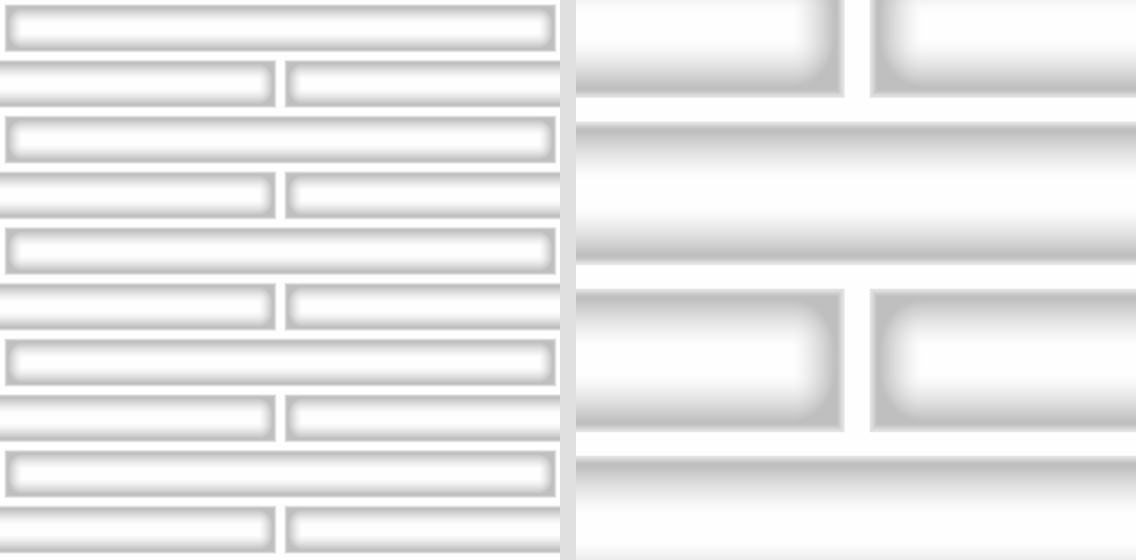
Left, the full canvas; right, a detail of the centre.
This pattern is drawn by a Shadertoy shader. Its source:

```glsl
// Long white bricks in running bond, with soft grey bevels and white joints.

// Grey level of a brick, given the inward distances from its side and end edges.
float bevelShade(vec2 inset) {
    // Inner shading fades to white, rounded where the sides meet
    float depth = 0.035 - length(max(0.035 - inset * vec2(1.1, 1.0), 0.0));
    float fade = clamp((depth - 0.0065) / 0.0286, 0.0, 1.0);
    float shade = mix(0.75, 0.997, 1.0 - pow(1.0 - fade, 1.4));

    // Thin lighter rim along the outer edge
    float edge = min(inset.x, inset.y);
    return mix(0.89, shade, smoothstep(0.0, 0.0052, edge));
}

void mainImage(out vec4 fragColor, in vec2 fragCoord) {
    vec2 uv = fragCoord / iResolution.xy;

    // Ten rows counted from the top, every second one shifted by half a brick
    float rowPos = (1.0 - uv.y) / 0.0995 - 0.006;
    float shift = 0.5 * mod(floor(rowPos), 2.0);
    vec2 local = vec2(fract(uv.x - 0.0007 + shift) - 0.5,
                      (fract(rowPos) - 0.5) * 0.0995);

    // Inward distance from each pair of edges
    vec2 inset = vec2(0.4925, 0.0427) - abs(local);

    // Blend the brick over the white joint with a smooth border
    vec2 pixel = 1.0 / iResolution.xy;
    vec2 cover = smoothstep(-pixel, pixel, inset);
    float grey = mix(0.997, bevelShade(inset), cover.x * cover.y);
    fragColor = vec4(vec3(grey), 1.0);
}
```
